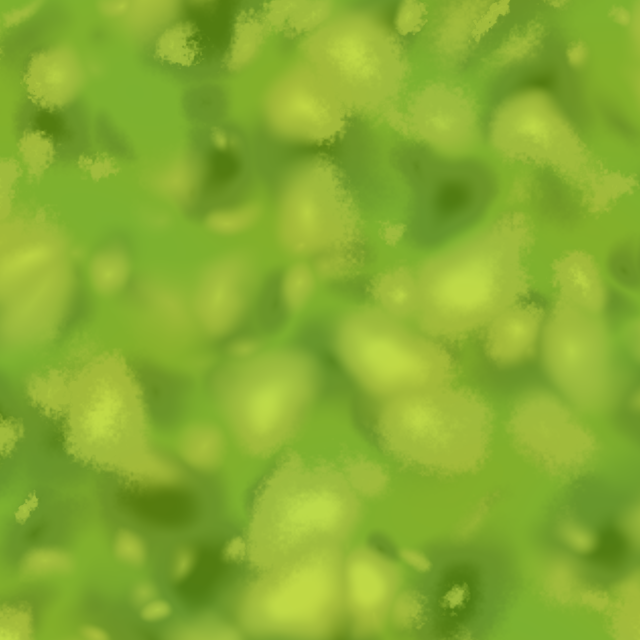
Give the GLSL for this texture, as a Shadertoy shader.

```glsl
#define BASE_GREEN   vec3(0.502, 0.692, 0.175)
#define SHADE_GREEN  vec3(0.422, 0.587, 0.160)
#define DEEP_GREEN   vec3(0.325, 0.490, 0.068)
#define OLIVE_YELLOW vec3(0.625, 0.732, 0.233)
#define BRIGHT_LIME  vec3(0.745, 0.852, 0.278)
#define SHADE_CELLS  4.9
#define LIGHT_CELLS  5.6
#define SHADE_SIZE   1.20
#define LIGHT_SIZE   1.00
#define FRINGE_CELLS 150.0
#define FRINGE_WIDTH 0.015

vec2 hash2(vec2 p) {
    vec3 q = fract(p.xyx * vec3(0.1031, 0.1030, 0.0973));
    q += dot(q, q.yzx + 33.33);
    return fract((q.xx + q.yz) * q.zy);
}

vec2 valueNoise(vec2 p) {
    vec2 cell = floor(p), f = fract(p);
    f = f * f * (3.0 - 2.0 * f);
    vec2 bottom = mix(hash2(cell), hash2(cell + vec2(1, 0)), f.x);
    vec2 top = mix(hash2(cell + vec2(0, 1)), hash2(cell + vec2(1, 1)), f.x);
    return mix(bottom, top, f.y);
}

float smoothMax(float a, float b, float k) {
    float h = max(k - abs(a - b), 0.0) / k;
    return max(a, b) + 0.25 * h * h * k;
}

// Height of scattered oval mounds, one per cell: zero at the rim, up to one inside
float mounds(vec2 p, float size, float seed) {
    vec2 cell = floor(p);
    float height = 0.0;
    for (int y = -1; y <= 1; y++)
    for (int x = -1; x <= 1; x++) {
        vec2 id = cell + vec2(x, y);
        vec2 shape = hash2(id + seed + 17.0);
        vec2 traits = hash2(id + seed + 59.0);
        vec2 d = p - id - hash2(id + seed);
        float angle = 6.2832 * traits.x, c = cos(angle), s = sin(angle);
        d = mat2(c, -s, s, c) * d;
        d *= vec2(mix(1.0, 1.2, shape.y), mix(1.0, 0.88, shape.y));
        float radius = size * mix(0.30, 0.64, shape.x);
        float peak = mix(0.3, 1.0, traits.y);
        float mound = peak * max(1.0 - length(d) / radius, 0.0);
        height = smoothMax(height, mound, 0.1 * smoothstep(0.0, 0.1, height + mound) + 0.001);
    }
    return height;
}

// Slow bends that make the ovals irregular
vec2 bend(vec2 p) {
    vec2 w = 0.018 * sin(p.yx * vec2(15.0, 18.0) + vec2(0.7, 2.1));
    w += 0.035 * (valueNoise(p * 12.0 + 3.0) - 0.5);
    return w + 0.016 * (valueNoise(p * 27.0 + 9.0) - 0.5);
}

void mainImage(out vec4 fragColor, in vec2 fragCoord) {
    vec2 uv = fragCoord / iResolution.y;
    vec2 p = uv + bend(uv);

    // Fine ragged fringe, strong in some regions and faint in others
    vec2 fringe = valueNoise(uv * FRINGE_CELLS) - 0.5;
    fringe += 0.6 * (valueNoise(uv * FRINGE_CELLS * 2.1 + 31.0) - 0.5);
    float ragged = smoothstep(0.25, 0.65, valueNoise(uv * 7.0 + 5.0).x);
    fringe *= FRINGE_WIDTH * ragged;

    // Broad mounds joined by fainter, smaller ones
    float shade = mounds((p + 0.5 * fringe) * SHADE_CELLS, SHADE_SIZE, 3.0);
    float spots = mounds((p + 0.5 * fringe) * SHADE_CELLS * 1.5, 0.8, 211.0);
    shade = smoothMax(shade, 0.6 * spots, 0.06) - 0.015;
    float light = mounds((p + fringe) * LIGHT_CELLS + 40.0, LIGHT_SIZE, 101.0);
    float glints = mounds((p + fringe) * LIGHT_CELLS * 1.5 + 70.0, 0.7, 307.0);
    light = smoothMax(light, 0.6 * glints, 0.06) - 0.015;

    // Rims are crisper where the fringe is ragged
    float rim = mix(0.44, 0.28, ragged);
    vec3 color = BASE_GREEN;
    color = mix(color, SHADE_GREEN, smoothstep(0.0, 0.36, shade));
    color = mix(color, DEEP_GREEN, smoothstep(0.38, 0.74, shade));
    color = mix(color, OLIVE_YELLOW, smoothstep(0.02, rim, light));
    color = mix(color, BRIGHT_LIME, smoothstep(0.36, 0.80, light));

    // Gentle drift between bluish and olive greens
    float drift = sin(uv.x * 13.0 + 2.0 * sin(uv.y * 9.0)) * sin(uv.y * 15.0 + 1.3);
    color += drift * vec3(0.014, -0.004, -0.012);
    fragColor = vec4(color, 1.0);
}
```
